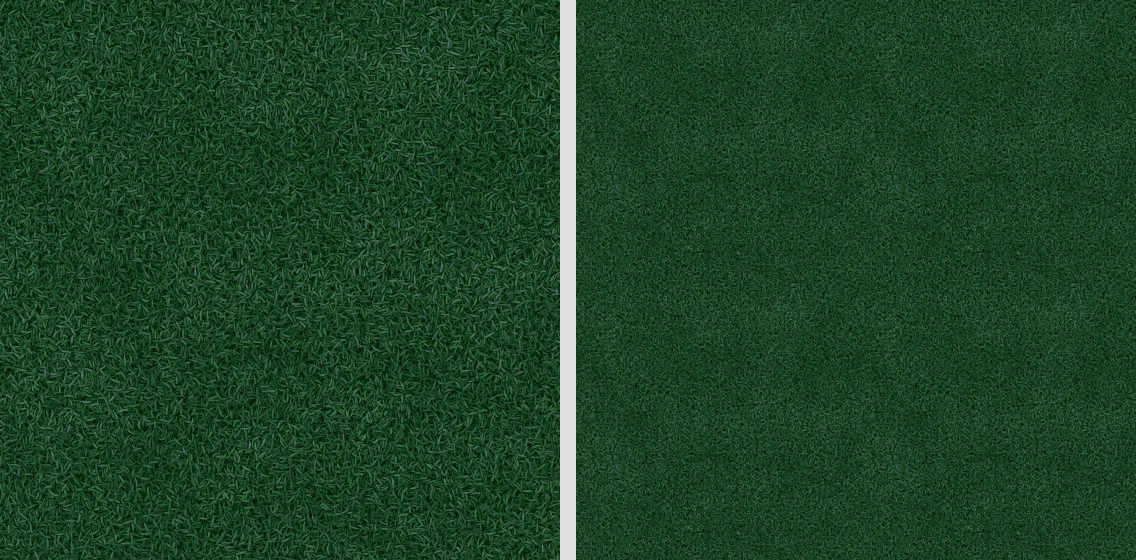
Left, the tile; right, the same tile 2 across and 2 down.
This texture is drawn by a Shadertoy shader. Its source:

```glsl
// Dense dark green lawn of short, tangled, curved grass blades, seamless on all sides.

const float CELLS = 72.0;  // blade cells across the canvas
const int LAYERS = 9;      // stacked from soil to top

vec3 hash3(vec3 p) {
    p = fract(p * vec3(0.1031, 0.1030, 0.0973));
    p += dot(p, p.yxz + 33.33);
    return fract((p.xxy + p.yxx) * p.zyx);
}

// Gradient noise that wraps after a whole number of periods
float gradientDot(vec2 cell, vec2 offset, float period) {
    float angle = 6.2832 * hash3(vec3(mod(cell, period), period)).x;
    return dot(vec2(cos(angle), sin(angle)), offset);
}

float wrappedNoise(vec2 uv, float period) {
    vec2 p = uv * period, i = floor(p), f = fract(p);
    vec2 s = f * f * f * (f * (f * 6.0 - 15.0) + 10.0);
    vec2 e = vec2(1.0, 0.0);
    float low = mix(gradientDot(i, f, period),
                    gradientDot(i + e, f - e, period), s.x);
    float high = mix(gradientDot(i + e.yx, f - e.yx, period),
                     gradientDot(i + 1.0, f - 1.0, period), s.x);
    return mix(low, high, s.y);
}

// Shade from deep soil shadow (0) to lit blade (1)
vec3 grassColor(float tone, float hue) {
    float t = clamp(tone, 0.0, 1.15);
    vec3 shade = vec3(0.01, 0.09, 0.02)
               + vec3(0.24, 0.32, 0.28) * pow(vec3(t), vec3(1.55, 1.0, 1.3));
    return shade + hue * t * vec3(-0.025, 0.015, -0.04);
}

// Lays one blade over the turf; turf holds tone and hue
void drawBlade(inout vec2 turf, vec2 p, vec3 shape, vec3 look, float height, float pixel) {
    float lean = shape.x * 2.0 - 1.0;
    float angle = 1.57 + 1.9 * lean * (0.45 + 0.55 * abs(lean));
    vec2 dir = vec2(cos(angle), sin(angle));
    vec2 q = vec2(dot(p, dir), dot(p, vec2(-dir.y, dir.x)));

    // Bent, tapering outline
    float halfLength = mix(0.4, 0.78, shape.y);
    float u = clamp(q.x / halfLength, -1.0, 1.0);
    q.y -= (shape.z - 0.5) * 0.36 * (u * u - 0.4);
    float halfWidth = mix(0.095, 0.145, look.x) * (1.0 - 0.75 * smoothstep(0.1, 1.0, u));
    float d = max(abs(q.y) - halfWidth, abs(q.x) - halfLength);

    // Soft shadow on the blades below, then the blade itself
    turf.x *= 1.0 - 0.32 * (1.0 - smoothstep(0.0, 0.2, d));
    float tone = mix(0.36, 0.9, height) + 0.42 * (look.y - 0.5)
               + 0.12 * u + 0.1 * clamp(q.y / 0.12, -1.0, 1.0);
    float cover = clamp(0.5 - d / pixel, 0.0, 1.0);
    turf = mix(turf, vec2(tone, look.z * 2.0 - 1.0), cover);
}

void mainImage(out vec4 fragColor, in vec2 fragCoord) {
    vec2 uv = fragCoord / iResolution.xy;
    float pixel = CELLS / iResolution.y;
    vec2 turf = vec2(0.12, -0.4);

    // Blades, lowest layer first
    for (int layer = 0; layer < LAYERS; layer++) {
        float id = float(layer);
        vec2 p = uv * CELLS + hash3(vec3(id, 7.0, 3.0)).xy;
        vec2 home = floor(p);
        for (int y = -1; y <= 1; y++)
        for (int x = -1; x <= 1; x++) {
            vec2 cell = home + vec2(x, y);
            vec3 key = vec3(mod(cell, CELLS), id * 11.0 + 1.0);
            vec2 root = cell + hash3(key).xy;
            drawBlade(turf, p - root, hash3(key + 101.0), hash3(key + 211.0),
                      id / float(LAYERS - 1), pixel);
        }
    }

    // Faint broad patches across the lawn
    float patches = 0.14 * wrappedNoise(uv, 5.0) + 0.12 * wrappedNoise(uv, 13.0);
    turf.x *= 1.0 + patches;

    fragColor = vec4(grassColor(turf.x, turf.y), 1.0);
}
```
